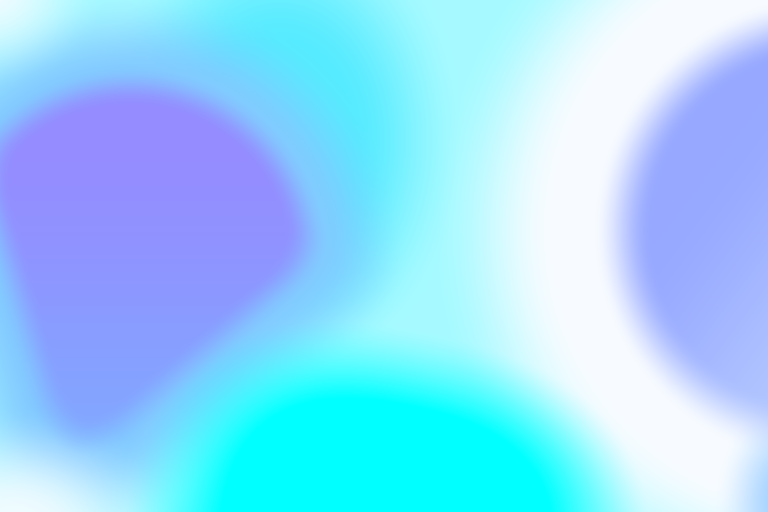
Reproduce this background procedurally as a Shadertoy shader.

```glsl
const vec3 WHITE      = vec3(0.97, 0.985, 1.00);
const vec3 PALE_CYAN  = vec3(0.65, 0.98, 1.00);
const vec3 AQUA       = vec3(0.34, 0.92, 1.00);
const vec3 SKY        = vec3(0.51, 0.79, 1.00);
const vec3 PURE_CYAN  = vec3(0.00, 1.00, 1.00);
const vec3 VIOLET     = vec3(0.58, 0.55, 1.00);
const vec3 CORNFLOWER = vec3(0.51, 0.65, 1.00);
const vec3 PERIWINKLE = vec3(0.59, 0.66, 1.00);
const vec3 LAVENDER   = vec3(0.70, 0.78, 1.00);

// 1 below the inner limit, fading smoothly to 0 at the outer one
float fade(float d, float inner, float outer) {
    return 1.0 - smoothstep(inner, outer, d);
}

// Normalised distance from the centre of an ellipse: 1 on its rim
float ellipse(vec2 p, vec2 centre, vec2 radii) {
    return length((p - centre) / radii);
}

// Tilted superellipse, 1 on its rim
float superellipse(vec2 p, vec2 centre, vec2 axis, vec2 radii, float power) {
    vec2 d = p - centre;
    vec2 q = abs(vec2(dot(d, axis), dot(d, vec2(-axis.y, axis.x)))) / radii;
    return pow(pow(q.x, power) + pow(q.y, power), 1.0 / power);
}

float smoothMax(float a, float b, float k) {
    float h = max(k - abs(a - b), 0.0) / k;
    return max(a, b) + 0.25 * h * h * k;
}

// Disc trimmed by two slanted lines into a rounded wedge
float wedge(vec2 p, vec2 centre, float radius) {
    float disc = length(p - centre) - radius;
    float lowerRight = dot(p, vec2(0.659, -0.753)) - 0.023;
    float left = dot(p, vec2(-0.965, -0.263)) + 0.150;
    return smoothMax(smoothMax(disc, lowerRight, 0.06), left, 0.06);
}

void mainImage(out vec4 fragColor, in vec2 fragCoord) {
    vec2 p = fragCoord / iResolution.y;
    float rightDist = length(p - vec2(1.62, 0.55));
    float wedgeDist = wedge(p, vec2(0.254, 0.482), 0.345);

    // Pale field and aqua glow
    vec3 col = mix(WHITE, PALE_CYAN, smoothstep(0.53, 0.78, rightDist));
    float aqua = ellipse(p, vec2(0.547, 0.727), vec2(0.35, 0.46));
    col = mix(col, AQUA, fade(aqua, 0.4, 1.05));

    // Sky halo around the wedge, lightened in the left corners
    col = mix(col, SKY, fade(wedgeDist, 0.02, 0.20));
    float topCorner = ellipse(p, vec2(-0.02, 1.02), vec2(0.23, 0.20));
    float lowCorner = ellipse(p, vec2(0.03, -0.03), vec2(0.33, 0.24));
    col = mix(col, WHITE, 0.9 * fade(topCorner, 0.0, 1.0));
    col = mix(col, WHITE, 0.9 * fade(lowCorner, 0.1, 1.0));

    // Bright cyan mound
    float mound = superellipse(p, vec2(0.752, -0.045), vec2(0.98, -0.20),
                               vec2(0.33, 0.262), 2.5);
    float moundGlow = clamp((1.55 - mound) / 0.57, 0.0, 1.0);
    col = mix(col, PURE_CYAN, pow(moundGlow, 1.4));

    // Violet wedge
    vec3 wedgeColor = mix(CORNFLOWER, VIOLET, smoothstep(0.10, 0.72, p.y));
    col = mix(col, wedgeColor, fade(wedgeDist, -0.035, 0.045));

    // Periwinkle disc and corner glow on the right
    float corner = ellipse(p, vec2(1.56, 0.02), vec2(0.17, 0.22));
    col = mix(col, vec3(0.64, 0.82, 1.0), fade(corner, 0.2, 1.0));
    float shade = smoothstep(0.0, 0.45, dot(p - vec2(1.25, 0.50), vec2(0.8, -0.6)));
    col = mix(col, mix(PERIWINKLE, LAVENDER, shade), fade(rightDist, 0.345, 0.465));

    fragColor = vec4(col, 1.0);
}
```
